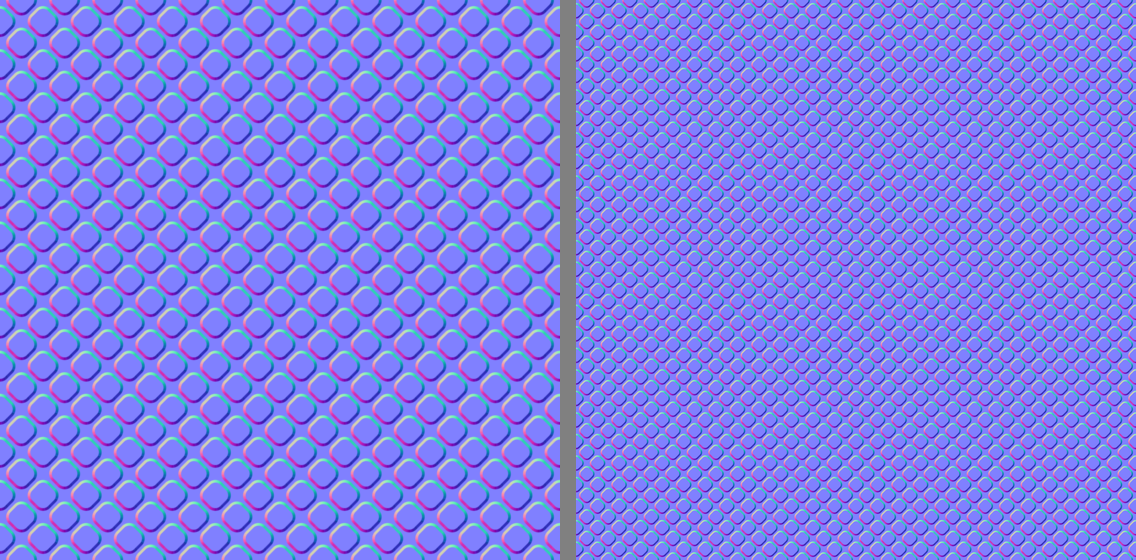
Left: one tile. Right: repeated 2 by 2.
Reproduce this texture map procedurally as a WebGL 2 fragment shader.

```glsl
#version 300 es
precision highp float;
// Tangent-space normal map of a stud plate: 13 by 13 cells of staggered, rounded diamonds.
// A 45 degree turn makes the studs a square grid; a rounded-box distance gives
// each bevel ring, and its gradient gives the direction the bevel leans.

uniform vec2 u_resolution;
out vec4 fragColor;

float hash(float n) {
    n = fract(n * 0.1031);
    n *= n + 33.33;
    return fract(n * (n + n));
}

// Smooth noise around a full turn, wrapping after the given count of sectors
float ringNoise(float angle, float sectors) {
    float t = (angle / 6.283185 + 0.5) * sectors;
    float i = floor(t);
    float f = smoothstep(0.0, 1.0, t - i);
    return mix(hash(mod(i, sectors) + 1.0), hash(mod(i + 1.0, sectors) + 1.0), f) - 0.5;
}

// Rounded square: signed distance in x, outward direction in yz
vec3 roundedSquare(vec2 p, float halfSize, float radius) {
    vec2 q = abs(p) - (halfSize - radius);
    vec2 corner = max(q, 0.0);
    float dist = length(corner) + min(max(q.x, q.y), 0.0) - radius;
    vec2 outward = sign(p) * corner / max(length(corner), 1e-4);
    return vec3(dist, outward);
}

void main() {
    vec2 cell = gl_FragCoord.xy / u_resolution * 13.0;
    float pixel = 13.0 / min(u_resolution.x, u_resolution.y);

    // Staggered studs become a plain square grid along the diagonals
    vec2 diagonal = vec2(cell.x + cell.y, cell.x - cell.y);
    vec2 p = (fract(diagonal) - 0.5) * 0.70711;
    vec3 stud = roundedSquare(p, 0.322, 0.23);

    // Turn the bevel direction back, with slight machining wobble
    vec2 lean = vec2(stud.y + stud.z, stud.y - stud.z) * 0.70711;
    float wobble = ringNoise(atan(p.y, p.x + 1e-6), 56.0);
    lean *= 0.92 + 0.08 * wobble;

    // Red is mirrored: it rises towards the left
    float facing = sqrt(max(1.0 - dot(lean, lean), 0.0));
    vec3 bevelColor = 0.5 + 0.5 * vec3(-lean.x, lean.y, facing);
    vec3 flatColor = vec3(0.5, 0.5, 1.0);

    // Narrow bevel ring just inside the outline
    float soft = 0.008 + 0.6 * pixel;
    float ring = abs(stud.x + 0.033) - 0.031;
    float bevel = 1.0 - smoothstep(-soft, soft, ring);

    fragColor = vec4(mix(flatColor, bevelColor, bevel), 1.0);
}
```
